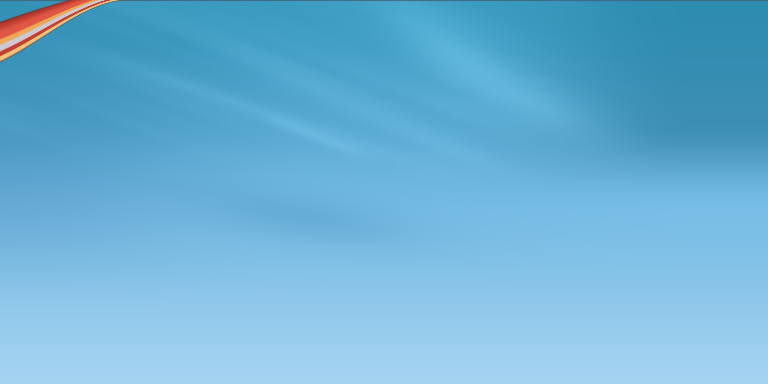
Write a Shadertoy shader that draws this background.

```glsl
// A soft blue sky that pales downward, crossed by slanted wisps of light,
// with a striped ribbon curling out of the top left corner.
// Colour rows are blended by depth; wisps are bent Gaussian strokes plus noise.

float hash(vec2 p) {
    return fract(sin(dot(p, vec2(127.1, 311.7))) * 43758.5);
}

float noise(vec2 p) {
    vec2 i = floor(p), f = fract(p);
    f = f * f * (3.0 - 2.0 * f);
    return mix(mix(hash(i), hash(i + vec2(1, 0)), f.x),
               mix(hash(i + vec2(0, 1)), hash(i + vec2(1, 1)), f.x), f.y);
}

// One horizontal row of sky: left, centre and right colours
vec3 skyRow(float x, vec3 left, vec3 centre, vec3 right) {
    return mix(mix(left, centre, smoothstep(0.0, 0.85, x)), right, smoothstep(1.15, 1.8, x));
}

// Soft stroke from a to b, bowed sideways by bend and fading at its ends
float wisp(vec2 p, vec2 a, vec2 b, float width, float bend) {
    vec2 dir = normalize(b - a);
    float along = dot(p - a, dir) / length(b - a);
    float across = dot(p - a, vec2(-dir.y, dir.x)) - bend * 4.0 * along * (1.0 - along);
    float ends = smoothstep(-0.15, 0.4, along) * smoothstep(1.2, 0.65, along);
    return ends * exp(-across * across / (width * width));
}

vec3 sky(vec2 p) {
    float depth = p.y;
    vec3 col = skyRow(p.x, vec3(0.22, 0.58, 0.72), vec3(0.25, 0.62, 0.77), vec3(0.18, 0.55, 0.69));
    vec3 haze = skyRow(p.x, vec3(0.29, 0.60, 0.76), vec3(0.36, 0.67, 0.83), vec3(0.25, 0.56, 0.71));
    vec3 glow = skyRow(p.x, vec3(0.39, 0.66, 0.83), vec3(0.45, 0.73, 0.89), vec3(0.46, 0.74, 0.90));
    col = mix(col, haze, smoothstep(0.0, 0.42, depth));
    col = mix(col, glow, smoothstep(0.32, 0.55, depth));
    col = mix(col, vec3(0.54, 0.77, 0.91), smoothstep(0.48, 0.82, depth));
    col = mix(col, vec3(0.65, 0.83, 0.95), smoothstep(0.68, 1.05, depth));

    // Slanted wisps of light
    float light = 0.075 * wisp(p, vec2(0.98, -0.02), vec2(1.6, 0.35), 0.065, 0.04);
    light += 0.035 * wisp(p, vec2(0.12, 0.10), vec2(1.1, 0.43), 0.022, 0.0);
    light += 0.03 * wisp(p, vec2(0.55, 0.13), vec2(1.28, 0.43), 0.03, 0.0);
    light += 0.035 * wisp(p, vec2(0.68, 0.30), vec2(0.96, 0.41), 0.015, 0.0);

    // Fine streaks running with the wisps in the upper sky
    float slant = p.y - 0.40 * p.x;
    float streaks = noise(vec2(p.x * 1.6, slant * 16.0)) + 0.5 * noise(vec2(p.x * 2.5 + 7.0, slant * 38.0));
    float upper = smoothstep(0.5, 0.25, depth) * smoothstep(1.75, 1.2, p.x);
    light += 0.03 * (streaks - 0.75) * upper;

    // Dim smudge below the centre
    vec2 smudge = (p - vec2(0.80, 0.57)) / vec2(0.27, 0.065);
    smudge.y -= 0.6 * smudge.x;
    light -= 0.055 * exp(-dot(smudge, smudge));
    return col + light * vec3(1.1, 1.0, 0.95);
}

// Colours across the ribbon, t from its upper to its lower edge
vec3 ribbonColour(float t) {
    vec3 col = mix(vec3(0.70, 0.22, 0.18), vec3(0.88, 0.34, 0.27), smoothstep(0.05, 0.3, t));
    col = mix(col, vec3(0.94, 0.66, 0.34), smoothstep(0.40, 0.46, t));
    col = mix(col, vec3(0.80, 0.79, 0.83), smoothstep(0.54, 0.60, t));
    col = mix(col, vec3(0.76, 0.25, 0.20), smoothstep(0.70, 0.75, t));
    col = mix(col, vec3(0.95, 0.76, 0.48), smoothstep(0.82, 0.87, t));
    float outline = smoothstep(0.07, 0.0, t) + smoothstep(0.93, 1.0, t);
    return mix(col, vec3(0.30, 0.20, 0.20), 0.75 * outline);
}

void mainImage(out vec4 fragColor, in vec2 fragCoord) {
    // x runs right and y runs down from the top, in canvas heights
    vec2 p = fragCoord / iResolution.y;
    p.x *= 2.0 * iResolution.y / iResolution.x;
    p.y = 1.0 - p.y;
    float soft = 1.0 / iResolution.y;

    vec3 col = sky(p);

    // Thin dark rim along the top
    col = mix(col, vec3(0.25, 0.38, 0.44), 0.8 * smoothstep(0.0045, 0.001, p.y));

    // Ribbon between two curved edges
    float top = 0.057 - 0.35 * p.x + 0.19 * p.x * p.x;
    float bottom = 0.19 * (1.0 - smoothstep(-0.104, 0.335, p.x));
    float t = (p.y - top) / max(bottom - top, 0.01);
    float mask = smoothstep(-soft, soft, p.y - top) * smoothstep(-soft, soft, bottom - p.y);
    mask *= smoothstep(0.36, 0.32, p.x);
    col = mix(col, ribbonColour(clamp(t, 0.0, 1.0)), mask);

    fragColor = vec4(col, 1.0);
}
```
